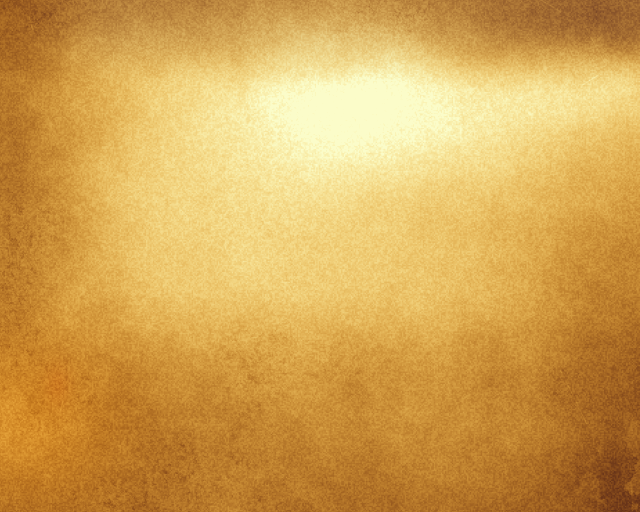
Reproduce this texture procedurally as a Shadertoy shader.

```glsl
// Aged golden parchment: a soft bright band under a dusky top edge, worn brown sides.
// Gaussian pools of light build one tone field; layered value noise, specks and
// hashed scratches weather it, and a smooth curve turns the tone into gold.

float hash(vec2 p) {
    vec3 q = fract(p.xyx * vec3(0.1031, 0.1030, 0.0973));
    q += dot(q, q.yzx + 33.33);
    return fract((q.x + q.y) * q.z);
}

float noise(vec2 p) {
    vec2 i = floor(p), f = fract(p);
    f = f * f * (3.0 - 2.0 * f);
    return mix(mix(hash(i), hash(i + vec2(1, 0)), f.x),
               mix(hash(i + vec2(0, 1)), hash(i + vec2(1, 1)), f.x), f.y);
}

// Fractal noise, centred on zero
float fbm(vec2 p) {
    float sum = 0.0, amp = 0.5;
    for (int i = 0; i < 5; i++) {
        sum += amp * (noise(p) - 0.5);
        p = mat2(1.6, 1.2, -1.2, 1.6) * p + 17.3;
        amp *= 0.55;
    }
    return sum;
}

// Soft elliptical pool of light
float pool(vec2 uv, vec2 centre, vec2 radius) {
    vec2 d = (uv - centre) / radius;
    return exp(-dot(d, d));
}

float segment(vec2 p, vec2 a, vec2 b) {
    vec2 d = b - a;
    return length(p - a - d * clamp(dot(p - a, d) / dot(d, d), 0.0, 1.0));
}

// Smooth light and shade across the sheet
float toneField(vec2 uv) {
    float x = uv.x, y = uv.y;
    float tone = mix(0.45, 0.77, smoothstep(-0.08, 0.8, y));

    // Bright band and the glow falling below it
    tone += 0.17 * pool(uv, vec2(0.64, 0.78), vec2(0.19, 0.13));
    tone += 0.12 * pool(uv, vec2(0.46, 0.83), vec2(0.15, 0.13));
    tone += 0.08 * pool(uv, vec2(0.90, 0.82), vec2(0.15, 0.07));
    tone += 0.13 * pool(uv, vec2(0.44, 0.62), vec2(0.25, 0.20));
    tone += 0.10 * pool(uv, vec2(0.35, 0.42), vec2(0.22, 0.13));
    tone += 0.05 * pool(uv, vec2(0.66, 0.42), vec2(0.16, 0.12));
    tone += 0.05 * pool(uv, vec2(0.56, 0.16), vec2(0.22, 0.12));
    tone += 0.06 * pool(uv, vec2(0.03, 0.17), vec2(0.11, 0.10));

    // Worn sides and stains
    tone -= 0.28 * exp(-x * x / 0.022) * smoothstep(0.12, 0.65, y);
    tone -= 0.18 * exp(-pow((1.0 - x) / 0.13, 2.0)) * (1.0 - smoothstep(0.35, 0.83, y));
    tone -= 0.05 * pool(uv, vec2(0.94, 0.04), vec2(0.17, 0.14));
    tone -= 0.05 * pool(uv, vec2(0.16, 0.25), vec2(0.11, 0.08));
    tone -= 0.05 * pool(uv, vec2(0.77, 0.235), vec2(0.025, 0.02));
    tone -= 0.03 * pool(uv, vec2(0.37, 0.19), vec2(0.025, 0.03));

    // Dusky top with a gap of light left of centre
    float edge = 0.915 + 0.025 * exp(-pow((x - 0.48) / 0.16, 2.0))
               - 0.015 * smoothstep(0.55, 0.8, x);
    float softness = mix(0.13, 0.085, smoothstep(0.5, 0.85, x));
    float dusk = 0.50 - 0.16 * exp(-x * x / 0.018) - 0.11 * smoothstep(0.6, 1.0, x);
    return mix(tone, dusk, smoothstep(edge - softness, edge + softness, y));
}

// Short pale scratches, denser toward the margins
float scratches(vec2 p, float aspect) {
    float px = 1.0 / iResolution.y, sum = 0.0;
    vec2 bent = p + 0.008 * vec2(noise(p * 14.0), noise(p * 14.0 + 40.0));
    for (int i = 0; i < 44; i++) {
        float id = float(i);
        vec2 a = vec2(hash(vec2(id, 3.1)) * aspect, hash(vec2(id, 8.7)));
        float angle = 1.57 + 2.2 * (hash(vec2(id, 5.3)) - 0.5);
        float len = mix(0.02, 0.10, hash(vec2(id, 1.9)));
        float d = segment(bent, a, a + len * vec2(cos(angle), sin(angle)));
        float margin = 0.3 + 0.5 * smoothstep(0.2, 0.5, abs(a.x / aspect - 0.5));
        sum += margin * hash(vec2(id, 9.2)) * (1.0 - smoothstep(0.0, 0.0005 + px, d));
    }
    // Long crease at lower right and a nick at upper left
    float crease = min(segment(bent, vec2(1.10, 0.28), vec2(1.175, 0.12)),
                       segment(bent, vec2(0.06, 0.97), vec2(0.085, 0.89)));
    sum += 0.7 * (1.0 - smoothstep(0.0, 0.0005 + px, crease));
    return min(sum, 1.0) * smoothstep(0.2, 0.6, noise(p * 90.0));
}

void mainImage(out vec4 fragColor, in vec2 fragCoord) {
    vec2 uv = fragCoord / iResolution.xy;
    float aspect = iResolution.x / iResolution.y;
    vec2 p = vec2(uv.x * aspect, uv.y);

    // Drifting clouds bend the light and mottle the surface
    vec2 drift = 0.08 * vec2(fbm(p * 5.0), fbm(p * 5.0 + 31.0));
    float tone = toneField(uv + drift);
    float shade = 1.0 - smoothstep(0.55, 0.95, tone);
    tone += (0.05 + 0.07 * shade) * fbm(p * 7.0 + 4.0);
    tone += (0.03 + 0.05 * shade) * fbm(p * 30.0);

    // Fine grain, faint vertical fibres and rubbed dark specks
    tone += (0.085 + 0.035 * shade) * (noise(p * 370.0) - 0.5);
    tone += 0.035 * (noise(p * 170.0 + 9.0) - 0.5);
    tone += 0.012 * (noise(p * vec2(230.0, 30.0)) - 0.5);
    float rubbed = smoothstep(-0.05, 0.25, fbm(p * 4.0 + 12.0)) * (0.3 + 0.7 * shade);
    tone -= 0.07 * rubbed * smoothstep(0.04, 0.25, fbm(p * 130.0));

    // Flaking at the lower right corner, then scratches
    float flakes = smoothstep(0.10, 0.15, fbm(p * 20.0 + 6.0));
    tone += 0.10 * flakes * pool(uv, vec2(0.98, 0.04), vec2(0.07, 0.10));
    tone += 0.10 * scratches(p, aspect);

    // Tone to gold, greyer at the top and more orange at lower left
    float g = clamp(tone, 0.2, 0.99), u = 1.0 - g;
    vec3 colour = vec3(0.985 - 0.81 * u * u - 0.08 * u, g, 0.09 + 0.72 * g * g * g);
    colour += vec3(-0.03, 0.0, 0.05) * smoothstep(0.82, 0.95, uv.y) * smoothstep(0.0, 0.2, uv.x);
    colour += vec3(0.05, 0.0, -0.05) * pool(uv, vec2(0.04, 0.18), vec2(0.16, 0.18));
    colour += vec3(0.02, -0.02, -0.01) * pool(uv, vec2(0.09, 0.25), vec2(0.02, 0.04));
    fragColor = vec4(clamp(colour, 0.0, 1.0), 1.0);
}
```
